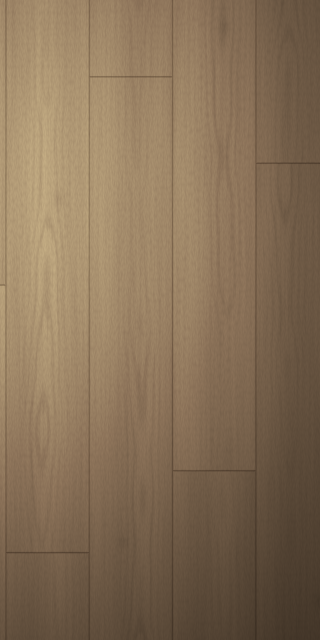
This texture is drawn by a WebGL 2 fragment shader. Its source:

```glsl
#version 300 es
precision highp float;
// Oak floor of long vertical planks with staggered end joints.
// Layered sines draw the flame grain, stretched cellular noise the fibres
// and pores; a soft pool of light at the upper left fades to dark corners.

uniform vec2 u_resolution;
out vec4 fragColor;

// Lengths are in canvas widths, origin at the lower left.
const float PLANK_WIDTH = 0.2604;
const float PLANK_LENGTH = 2.1;
const float FIRST_SEAM = 0.0185;
const float JOINTS[5] = float[5](1.109, 0.273, 1.760, 0.529, 1.490);
const float SEAM_HALF_WIDTH = 0.0016;
const float SEAM_DEPTH = 0.27;
const float JOINT_DEPTH = 0.36;

const vec3 DARK_OAK = vec3(0.25, 0.20, 0.15);
const vec3 MID_OAK = vec3(0.55, 0.45, 0.35);
const vec3 PALE_OAK = vec3(0.76, 0.67, 0.51);

const vec2 LIGHT_CENTER = vec2(0.12, 1.4);
const vec2 LIGHT_SPREAD = vec2(1.05, 1.50);
const float AMBIENT = 0.14;
const float LIGHT_GAIN = 0.57;

const float PLANK_VARIATION = 0.03;
const float STREAK_CONTRAST = 0.025;
const float RING_CONTRAST = 0.085;
const float FIBRE_CONTRAST = 0.05;
const float PORE_CONTRAST = 0.07;
const float KNOT_RADIUS = 0.016;

float hash(vec2 p) {
    return fract(sin(dot(p, vec2(127.1, 311.7))) * 43758.55);
}

// Distance to the nearest jittered point, one point per unit cell.
float cellular(vec2 p) {
    vec2 cell = floor(p);
    float nearest = 2.0;
    for (int j = -1; j <= 1; j++) {
        for (int i = -1; i <= 1; i++) {
            vec2 c = cell + vec2(i, j);
            vec2 point = c + vec2(hash(c), hash(c + 37.3));
            nearest = min(nearest, distance(p, point));
        }
    }
    return nearest;
}

float layeredSines(float y, float seed) {
    float sum = 0.0;
    float gain = 1.0;
    float freq = 2.3;
    for (int i = 1; i <= 4; i++) {
        sum += gain * sin(freq * y + seed * float(i));
        gain *= 0.5;
        freq *= 2.17;
    }
    return sum;
}

// Nested arches and ovals around the heart line of a plank.
float flameGrain(float across, float y, float seed, float warp) {
    float heart = 0.5 + 0.14 * sin(seed * 7.0) + 0.04 * sin(3.0 * y + seed);
    float dx = across - heart;
    float phase = 95.0 * length(vec2(dx, 0.10))
                + 6.0 * layeredSines(y, seed) + 1.2 * warp;
    float ring = pow(0.5 + 0.5 * sin(phase), 2.5) - 0.33;
    float patches = 0.65 + 0.35 * sin(2.7 * y + 5.0 * seed);
    return ring * patches * (0.10 + 0.90 * exp(-dx * dx / 0.035));
}

// Coverage of a thin line at distance d, smoothed over two pixels.
float lineMask(float d, float pixel) {
    return 1.0 - smoothstep(SEAM_HALF_WIDTH - pixel, SEAM_HALF_WIDTH + pixel, d);
}

void main() {
    float pixel = 1.0 / u_resolution.x;
    vec2 p = gl_FragCoord.xy * pixel;

    // Plank layout
    float column = floor((p.x - FIRST_SEAM) / PLANK_WIDTH);
    float across = fract((p.x - FIRST_SEAM) / PLANK_WIDTH);
    float fromJoint = p.y - JOINTS[clamp(int(column) + 1, 0, 4)];
    float row = floor(fromJoint / PLANK_LENGTH);
    float along = fromJoint - row * PLANK_LENGTH;
    float plankHash = hash(vec2(column + 3.0, row + 5.0));
    float seed = plankHash * 6.28;

    // Wood figure
    vec2 wood = p + vec2(0.0015 * layeredSines(p.y, seed), seed);
    float fibre = cellular(wood * vec2(100.0, 2.2)) - 0.45;
    float pore = cellular(wood * vec2(250.0, 60.0)) - 0.45;
    float ring = flameGrain(across, p.y, seed, fibre);
    float streak = sin(9.0 * across + seed + 0.5 * layeredSines(p.y, seed));
    vec2 knotAt = vec2(0.2 + 0.6 * hash(vec2(seed, 2.0)), PLANK_LENGTH * (0.3 + 0.4 * plankHash));
    vec2 toKnot = (vec2(across, along) - knotAt) * vec2(PLANK_WIDTH, 0.7) / KNOT_RADIUS;
    float knot = exp(-dot(toKnot, toKnot));

    // Light and shade
    vec2 fromLight = (p - LIGHT_CENTER) / LIGHT_SPREAD;
    float tone = AMBIENT + LIGHT_GAIN * exp(-dot(fromLight, fromLight));
    tone *= 1.0 + PLANK_VARIATION * (2.0 * plankHash - 1.0);
    tone *= 1.0 + STREAK_CONTRAST * streak - RING_CONTRAST * ring
          - FIBRE_CONTRAST * fibre - PORE_CONTRAST * pore - 0.06 * knot;

    // Seams between planks
    float sideDistance = min(across, 1.0 - across) * PLANK_WIDTH;
    float endDistance = min(along, PLANK_LENGTH - along);
    float seam = max(SEAM_DEPTH * lineMask(sideDistance, pixel),
                     JOINT_DEPTH * lineMask(endDistance, pixel));

    vec3 color = tone < MID_OAK.r
        ? mix(DARK_OAK, MID_OAK, (tone - DARK_OAK.r) / (MID_OAK.r - DARK_OAK.r))
        : mix(MID_OAK, PALE_OAK, (tone - MID_OAK.r) / (PALE_OAK.r - MID_OAK.r));
    color *= 1.0 - seam * vec3(0.9, 1.0, 1.08);
    fragColor = vec4(clamp(color, 0.0, 1.0), 1.0);
}
```
